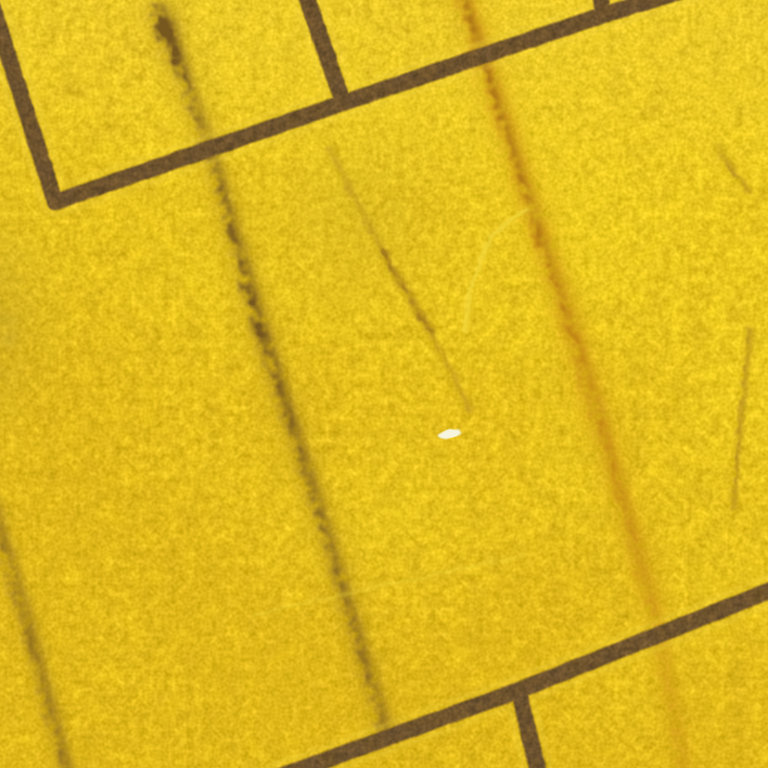
Give the GLSL for this texture, as a WebGL 2 fragment shader.

```glsl
#version 300 es
precision highp float;

#define JOINT_HALF_WIDTH 0.0108
#define EDGE_SOFTNESS 0.0026
#define GRAIN_STRENGTH 0.19
#define MOTTLE_STRENGTH 0.09
#define WARP_AMOUNT 0.006
#define STAIN_STRENGTH 0.62
#define RUST_STRENGTH 0.58
#define YELLOW_BRIGHT vec3(0.925, 0.795, 0.125)
#define YELLOW_DEEP vec3(0.875, 0.720, 0.100)
#define JOINT_BROWN vec3(0.430, 0.325, 0.180)
#define STAIN_BROWN vec3(0.440, 0.320, 0.120)
#define RUST_ORANGE vec3(0.740, 0.500, 0.070)

uniform vec2 u_resolution;
out vec4 fragColor;

vec2 hashGradient(vec2 cell) {
    vec3 q = fract(vec3(cell.xyx) * vec3(0.1031, 0.1030, 0.0973));
    q += dot(q, q.yzx + 33.33);
    return fract((q.xx + q.yz) * q.zy) * 2.0 - 1.0;
}

float gradientNoise(vec2 p) {
    vec2 i = floor(p), f = fract(p);
    vec2 u = f * f * f * (f * (f * 6.0 - 15.0) + 10.0);
    float a = dot(hashGradient(i), f);
    float b = dot(hashGradient(i + vec2(1, 0)), f - vec2(1, 0));
    float c = dot(hashGradient(i + vec2(0, 1)), f - vec2(0, 1));
    float d = dot(hashGradient(i + 1.0), f - 1.0);
    return mix(mix(a, b, u.x), mix(c, d, u.x), u.y);
}

float segmentDistance(vec2 p, vec2 a, vec2 b) {
    vec2 pa = p - a, ba = b - a;
    return length(pa - ba * clamp(dot(pa, ba) / dot(ba, ba), 0.0, 1.0));
}

float pathDistance(vec2 p, vec2 path[6]) {
    float d = 1.0;
    for (int i = 0; i < 5; i++) d = min(d, segmentDistance(p, path[i], path[i + 1]));
    return d;
}

float glow(float d, float width) { return exp(-d * d / (width * width)); }

// Distance to the dark joints between tiles
float jointDistance(vec2 p) {
    vec2 corner = vec2(0.072, 0.737), topTee = vec2(0.447, 0.866), lowTee = vec2(0.675, 0.101);
    float d = segmentDistance(p, corner, topTee);
    d = min(d, segmentDistance(p, topTee, vec2(0.790, 0.982)));
    d = min(d, segmentDistance(p, vec2(0.790, 0.982), vec2(0.920, 1.022)));
    d = min(d, segmentDistance(p, corner, vec2(-0.016, 1.010)));
    d = min(d, segmentDistance(p, topTee, vec2(0.397, 1.010)));
    d = min(d, segmentDistance(p, vec2(0.785, 0.985), vec2(0.780, 1.020)));
    d = min(d, segmentDistance(p, vec2(0.360, -0.013), lowTee));
    d = min(d, segmentDistance(p, lowTee, vec2(1.020, 0.238)));
    return min(d, segmentDistance(p, lowTee, vec2(0.702, -0.010)));
}

void main() {
    vec2 uv = gl_FragCoord.xy / u_resolution;
    float broad = gradientNoise(uv * 5.0 + 3.0);
    float mottle = gradientNoise(uv * 38.0);
    float coarse = gradientNoise(uv * 95.0 + 17.0);
    float fine = gradientNoise(uv * 210.0 + 41.0);
    vec2 warped = uv + WARP_AMOUNT * vec2(mottle + coarse, gradientNoise(uv * 45.0 + 9.0));

    // Yellow glaze with uneven tone and grain
    float upper = smoothstep(0.1, 0.95, uv.y * 0.75 + uv.x * 0.3);
    float tone = upper + broad * 0.5 + mottle * 0.35 + coarse * 0.5;
    vec3 color = mix(YELLOW_DEEP, YELLOW_BRIGHT, clamp(tone, 0.0, 1.0));
    float grain = coarse * 0.55 + fine * 0.65;
    color *= 1.0 + GRAIN_STRENGTH * grain + MOTTLE_STRENGTH * mottle * 0.6;
    color.b += 0.10 * grain + 0.03 * smoothstep(0.7, 1.0, uv.y);
    float smudge = glow(length((uv - vec2(-0.02, 0.59)) * vec2(1.0, 0.6)), 0.07);
    smudge += 0.5 * glow(length(uv - vec2(0.47, 0.72)), 0.10);
    color = mix(color, vec3(0.66, 0.55, 0.17), smudge * (0.30 + 0.5 * mottle));

    // Long brown and rusty runs
    vec2 stainPath[6] = vec2[6](vec2(0.207, 0.985), vec2(0.234, 0.920), vec2(0.281, 0.785),
                                vec2(0.342, 0.570), vec2(0.417, 0.336), vec2(0.503, 0.050));
    vec2 rustPath[6] = vec2[6](vec2(0.603, 1.010), vec2(0.638, 0.902), vec2(0.690, 0.740),
                               vec2(0.755, 0.544), vec2(0.853, 0.206), vec2(0.895, -0.020));
    float patchy = clamp(0.85 + coarse * 0.9 + mottle * 0.8, 0.0, 1.3);
    float stainDist = pathDistance(warped, stainPath);
    float stain = glow(stainDist, 0.0105) + 0.25 * glow(stainDist, 0.024);
    stain *= 0.78 + 0.3 * glow(uv.y - 0.56, 0.12) + 0.35 * glow(uv.y - 0.95, 0.05);
    float leftDist = min(segmentDistance(warped, vec2(-0.010, 0.345), vec2(0.039, 0.180)),
                         segmentDistance(warped, vec2(0.039, 0.180), vec2(0.090, -0.010)));
    stain += 0.85 * glow(leftDist, 0.012);
    stain += 0.6 * glow(length((warped - vec2(0.222, 0.955)) * vec2(1.0, 0.5)), 0.015);
    float rustDist = pathDistance(warped, rustPath);
    float rust = glow(rustDist, 0.012) + 0.3 * glow(rustDist, 0.027);
    rust *= mix(0.5, 1.0, smoothstep(0.05, 0.5, uv.y));
    color = mix(color, RUST_ORANGE, clamp(rust * patchy * RUST_STRENGTH, 0.0, 0.9));
    color = mix(color, STAIN_BROWN, clamp(stain * patchy * STAIN_STRENGTH, 0.0, 0.95));
    color = mix(color, STAIN_BROWN, 0.25 * patchy * glow(rustDist + 0.004, 0.008) * smoothstep(0.5, 0.8, uv.y));

    // Faint cracks
    float crack = 0.30 * glow(segmentDistance(warped, vec2(0.430, 0.805), vec2(0.501, 0.668)), 0.006);
    crack += 0.65 * glow(segmentDistance(warped, vec2(0.501, 0.668), vec2(0.560, 0.570)), 0.006);
    crack += 0.35 * glow(segmentDistance(warped, vec2(0.560, 0.570), vec2(0.612, 0.466)), 0.006);
    crack += 0.45 * glow(segmentDistance(warped, vec2(0.977, 0.570), vec2(0.955, 0.340)), 0.005);
    crack += 0.45 * glow(segmentDistance(warped, vec2(0.935, 0.805), vec2(0.975, 0.750)), 0.005);
    color = mix(color, vec3(0.58, 0.42, 0.10), clamp(crack * patchy, 0.0, 0.8));

    // Pale scratches
    float scratch = segmentDistance(warped, vec2(0.684, 0.727), vec2(0.638, 0.694));
    scratch = min(scratch, segmentDistance(warped, vec2(0.638, 0.694), vec2(0.612, 0.622)));
    scratch = min(scratch, segmentDistance(warped, vec2(0.612, 0.622), vec2(0.605, 0.570)));
    float hairline = segmentDistance(warped, vec2(0.330, 0.200), vec2(0.680, 0.277));
    color = mix(color, vec3(0.96, 0.86, 0.25), 0.65 * glow(scratch, 0.0035) + 0.3 * glow(hairline, 0.003));

    // Joints with a soft worn rim
    float joint = jointDistance(uv + 0.25 * (warped - uv)) - JOINT_HALF_WIDTH;
    color = mix(color, vec3(0.95, 0.84, 0.28), 0.25 * glow(joint - 0.006, 0.004));
    vec3 jointColor = JOINT_BROWN * (1.0 + 0.25 * coarse + 0.22 * fine) + vec3(0.03, 0.02, -0.02) * mottle;
    color = mix(jointColor, color, smoothstep(-EDGE_SOFTNESS, EDGE_SOFTNESS, joint));

    // White chip
    vec2 chip = uv - vec2(0.586, 0.435);
    chip.y -= 0.18 * chip.x;
    float chipShape = length(chip / vec2(0.016, 0.0065)) + 0.5 * coarse;
    color = mix(color, vec3(0.97, 0.96, 0.87), 1.0 - smoothstep(0.65, 1.1, chipShape));
    fragColor = vec4(clamp(color, 0.0, 1.0), 1.0);
}
```
